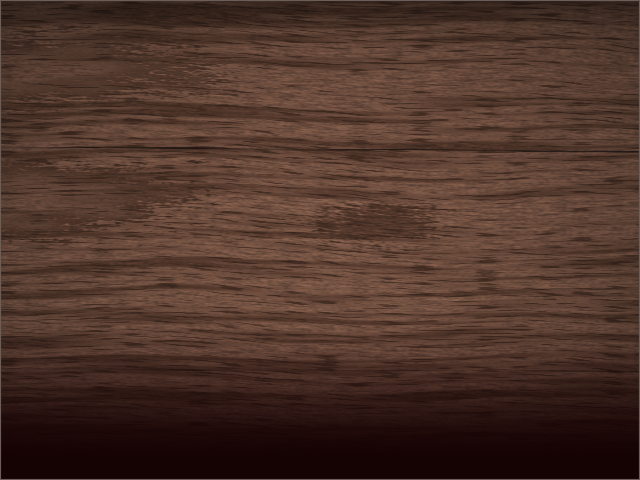
Give the GLSL for this texture, as a WebGL 1 fragment shader.

```glsl
precision highp float;
// Dark walnut board: horizontal grain, cathedral figures and a fade to black below.
uniform vec2 u_resolution;

// Colours
const vec3 LIGHT_WOOD = vec3(0.465, 0.330, 0.267);
const vec3 DARK_GRAIN = vec3(0.245, 0.154, 0.114);
const vec3 SHADOW = vec3(0.082, 0.006, 0.010);
const vec3 BORDER = vec3(0.42, 0.37, 0.35);

// Grain, in units of the canvas height
const vec2 BAND_FREQ = vec2(0.8, 42.0);
const vec2 FINE_BAND_FREQ = vec2(3.2, 105.0);
const vec2 FIBRE_FREQ = vec2(26.0, 200.0);
const vec2 FINE_FIBRE_FREQ = vec2(85.0, 330.0);
const vec2 PORE_FREQ = vec2(15.0, 235.0);
const float BAND_CONTRAST = 0.66;
const float FIBRE_CONTRAST = 0.27;
const float PORE_CONTRAST = 0.20;
const float FIBRE_TEAR = 0.72;
const float FIBRE_SLOPE = 0.04;

// Figures: centre and outer radii
const vec4 LOWER_TONGUE = vec4(0.0, 0.585, 0.36, 0.082);
const vec4 UPPER_TONGUE = vec4(0.0, 0.845, 0.42, 0.075);
const vec4 HEART_PATCH = vec4(0.78, 0.532, 0.150, 0.046);

// Lighting and frame
const float LIGHT_HEIGHT = 0.54;
const float FADE_START = 0.03;
const float FADE_END = 0.36;
const float BORDER_WIDTH = 0.0026;

vec2 hashGradient(vec2 cell) {
  vec3 q = fract(cell.xyx * vec3(0.1031, 0.1030, 0.0973));
  q += dot(q, q.yzx + 33.33);
  float angle = 6.28318 * fract((q.x + q.y) * q.z);
  return vec2(cos(angle), sin(angle));
}

float gradientNoise(vec2 p) {
  vec2 i = floor(p);
  vec2 f = p - i;
  vec2 u = f * f * f * (f * (f * 6.0 - 15.0) + 10.0);
  float a = dot(hashGradient(i), f);
  float b = dot(hashGradient(i + vec2(1.0, 0.0)), f - vec2(1.0, 0.0));
  float c = dot(hashGradient(i + vec2(0.0, 1.0)), f - vec2(0.0, 1.0));
  float d = dot(hashGradient(i + 1.0), f - 1.0);
  return mix(mix(a, b, u.x), mix(c, d, u.x), u.y);
}

// Normalised radius inside an elliptical figure; 1 is its rim
float figureRadius(vec2 p, vec4 figure) {
  return length((p - figure.xy) / figure.zw);
}

// Dark ring with a pale core
float tongue(float radius) {
  return smoothstep(0.38, 0.74, radius) * (1.0 - smoothstep(0.78, 1.12, radius));
}

float bell(float x, float centre, float width) {
  float t = (x - centre) / width;
  return exp(-t * t);
}

float crack(vec2 p, float height, float slope, float width) {
  float wobble = 0.003 * gradientNoise(vec2(p.x * 4.0, height * 50.0));
  return 1.0 - smoothstep(0.3 * width, width, abs(p.y - height - slope * p.x - wobble));
}

void main() {
  vec2 p = gl_FragCoord.xy / u_resolution.y;
  float aspect = u_resolution.x / u_resolution.y;

  // Gently bent grain coordinate
  float bend = 0.036 * gradientNoise(p * vec2(1.3, 3.0) + 7.3)
             + 0.005 * gradientNoise(p * vec2(5.0, 14.0));
  vec2 grain = vec2(p.x, p.y + bend);

  // Fine fibres and dark open pores
  vec2 fibrePos = grain + vec2(0.0, FIBRE_SLOPE * p.x);
  float fibre = gradientNoise(fibrePos * FIBRE_FREQ)
              + 0.9 * gradientNoise(fibrePos * FINE_FIBRE_FREQ + 19.7);
  float pores = smoothstep(0.05, 0.40, gradientNoise(fibrePos * PORE_FREQ + 31.3));

  // Growth bands with edges torn by the fibres, quiet in the calm zones
  float calm = 0.30 * bell(grain.y, 0.86, 0.060) + 0.28 * bell(grain.y, 0.56, 0.070);
  float bands = gradientNoise(grain * BAND_FREQ + 3.1)
              + 0.85 * gradientNoise(grain * FINE_BAND_FREQ + 11.4);
  float tear = FIBRE_TEAR * (0.6 * fibre + 0.5 * pores - 0.12);
  float dark = smoothstep(-0.20, 0.38, bands - calm + tear);

  // Cathedral tongues and the dark heart patch
  float ragged = 0.38 * fibre - 0.22 * pores + 0.45 * gradientNoise(grain * vec2(6.0, 42.0));
  float lower = figureRadius(grain, LOWER_TONGUE) + ragged;
  float upper = figureRadius(grain, UPPER_TONGUE) + ragged;
  float heart = figureRadius(p, HEART_PATCH) + ragged;
  float figures = max(0.85 * tongue(lower), 0.65 * tongue(upper));
  figures = max(figures, 0.95 * (1.0 - smoothstep(0.55, 1.10, heart)));
  dark = max(dark, figures);

  vec3 color = mix(LIGHT_WOOD, DARK_GRAIN, BAND_CONTRAST * dark);
  color *= 1.0 + FIBRE_CONTRAST * fibre;
  color *= 1.0 - PORE_CONTRAST * pores * mix(0.5, 1.0, dark);

  // Cracks along the grain, fading in and out
  float broken = smoothstep(-0.35, 0.25, gradientNoise(vec2(p.x * 5.0, 2.5)));
  float cracks = max(0.60 * crack(p, 0.693, -0.006, 0.0026), 0.25 * crack(p, 0.232, -0.004, 0.0026));
  color *= 1.0 - cracks * mix(0.4, 1.0, broken);

  // Light pool, dim top edge and shadow rising from below
  float across = 2.0 * p.x / aspect - 1.0;
  float above = max(p.y - LIGHT_HEIGHT, 0.0) / (1.0 - LIGHT_HEIGHT);
  color *= 1.0 - 0.21 * across * across - 0.20 * above * above;
  color *= 1.0 - 0.28 * smoothstep(0.91, 1.0, p.y);
  color = mix(SHADOW, color, smoothstep(FADE_START, FADE_END, p.y));

  // Thin pale border
  float edge = min(min(p.x, aspect - p.x), min(p.y, 1.0 - p.y));
  color = mix(BORDER, color, smoothstep(0.7 * BORDER_WIDTH, 1.3 * BORDER_WIDTH, edge));
  gl_FragColor = vec4(color, 1.0);
}
```
